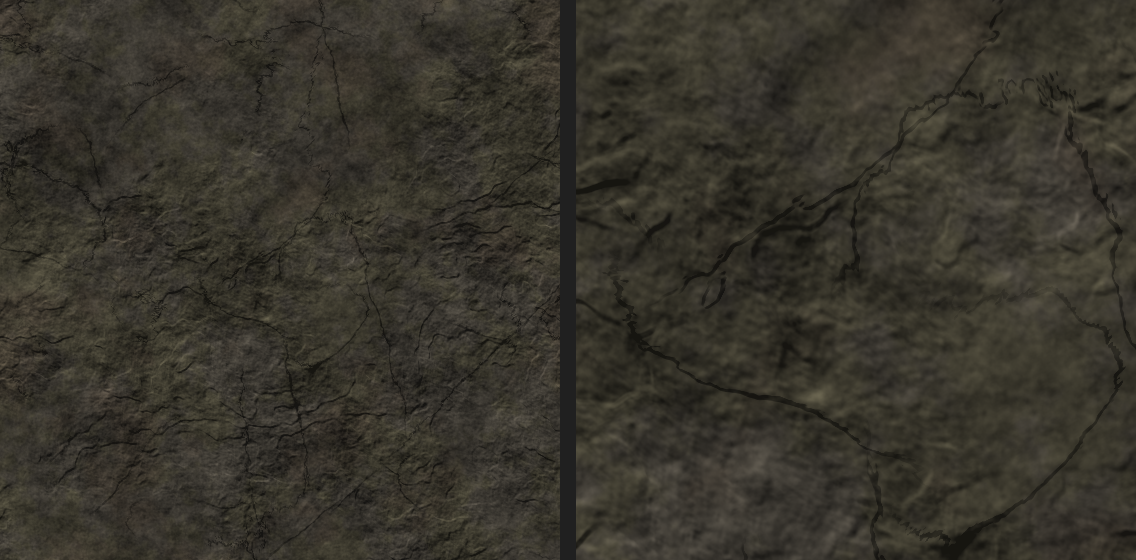
Left, the full canvas; right, a detail of the centre.
Give the GLSL for this texture, as a Shadertoy shader.

```glsl
// Dark weathered rock face with chipped ledges, mottled stains and thin cracks.

const vec3  OCHRE_TINT   = vec3(1.00, 0.950, 0.755);
const vec3  GREY_TINT    = vec3(0.98, 0.922, 0.815);
const vec3  RUST_TINT    = vec3(1.04, 0.915, 0.765);
const float MEAN_LIGHT   = 0.232;  // average brightness
const float MIN_LIGHT    = 0.085;
const float CONTRAST     = 0.25;   // brightness span of the tone range
const vec2  LIGHT_STEP   = vec2(-0.0015, 0.0030); // offset towards the light
const float LAYER_WARP   = 0.10;   // bending of the ledges
const float STAIN_WARP   = 0.035;  // bending of stains and roughness
const float LEDGE_COUNT  = 7.0;
const float LEDGE_LIT    = 0.34;
const float LEDGE_SHADE  = 0.55;
const float ROUGHNESS    = 2.0;
const float GRAIN        = 0.20;
const float CRACK_WIDTH  = 0.0011;
const float CRACK_DEPTH  = 0.40;
const int   CRACK_LAYERS = 4;
const vec2  CRACK_SCALE  = vec2(2.6, 5.0);

float hash(vec2 p) {
    return fract(sin(dot(p, vec2(127.1, 311.7))) * 43758.5);
}

float noise(vec2 p) {
    vec2 i = floor(p), f = fract(p);
    f = f * f * (3.0 - 2.0 * f);
    return mix(mix(hash(i), hash(i + vec2(1, 0)), f.x),
               mix(hash(i + vec2(0, 1)), hash(i + vec2(1, 1)), f.x), f.y);
}

mat2 rotation(float angle) {
    float c = cos(angle), s = sin(angle);
    return mat2(c, s, -s, c);
}

float fbm(vec2 p) {
    const mat2 TURN = mat2(1.6, 1.2, -1.2, 1.6);
    float sum = 0.0, weight = 0.434;
    for (int i = 0; i < 5; i++) {
        sum += weight * noise(p);
        p = TURN * p + 7.3;
        weight *= 0.6;
    }
    return sum;
}

vec2 bend(vec2 p) {
    return vec2(fbm(p * 6.0 + 3.0), fbm(p * 6.0 + 17.0)) - 0.5;
}

// Heights: x is the stepped ledges, y is the small-scale roughness.
vec2 surface(vec2 p) {
    vec2 b = bend(p);
    vec2 layer = p + LAYER_WARP * b;
    float level = fbm(layer * vec2(4.6, 5.8) + 31.0) * LEDGE_COUNT;
    float ledge = floor(level) + smoothstep(0.84, 1.0, fract(level));
    return vec2(ledge, fbm((p + STAIN_WARP * b) * vec2(25.0, 31.0) + 5.0));
}

float crackField(vec2 p) {
    return noise(p) + 0.17 * fbm(p * 5.0 + 9.0) - 0.585;
}

// Thin broken lines along the zero level of stretched noise fields.
float cracks(vec2 p, float pixel) {
    const float STEP = 0.002;
    float result = 0.0;
    for (int i = 0; i < CRACK_LAYERS; i++) {
        float k = float(i);
        mat2 turn = rotation(-0.72 - 1.05 * k);
        vec2 scale = CRACK_SCALE * (1.0 + 0.4 * k);
        vec2 q = turn * p * scale + 23.7 * k;
        float f = crackField(q);
        float fx = crackField(q + turn * vec2(STEP, 0.0) * scale);
        float fy = crackField(q + turn * vec2(0.0, STEP) * scale);
        float slope = length(vec2(fx, fy) - f) / STEP;
        float dist = abs(f) / max(slope, 0.5);
        float presence = smoothstep(0.52, 0.74, noise(p * 7.0 + 41.0 * k + 2.0));
        presence *= smoothstep(1.0, 3.5, slope);
        float width = CRACK_WIDTH * (0.3 + 1.4 * noise(p * 40.0 + k));
        float line = 1.0 - smoothstep(width - 0.5 * pixel, width + pixel, dist);
        result = max(result, presence * max(line, 0.2 * exp(-dist / 0.004)));
    }
    return result;
}

void mainImage(out vec4 fragColor, in vec2 fragCoord) {
    vec2 p = fragCoord / iResolution.y;
    float pixel = 1.0 / iResolution.y;

    // Relief lit from the upper left
    vec2 relief = surface(p) - surface(p + LIGHT_STEP);
    float chipped = smoothstep(0.38, 0.64, fbm(p * 5.0 + 61.0));
    float ledge = clamp(relief.x, -1.0, 1.0);
    float ledgeLight = max(ledge, 0.0) * LEDGE_LIT + min(ledge, 0.0) * LEDGE_SHADE;

    // Mottled stains from broad to fine
    vec2 w = p + STAIN_WARP * bend(p);
    float broad = fbm(p * vec2(3.0, 4.0) + 11.0) - 0.5;
    float medium = fbm(w * vec2(13.0, 16.0) + 47.0) - 0.5;
    float fine = fbm(p * 70.0 + 13.0) - 0.5;
    float pits = 1.0 - smoothstep(0.27, 0.39, fbm(w * vec2(32.0, 40.0) + 83.0));

    float tone = 0.42 * broad + 0.72 * medium + 0.6 * fine;
    tone += GRAIN * (noise(rotation(0.6) * p * 290.0) - 0.5);
    tone += ledgeLight * mix(0.15, 1.0, chipped);
    tone += relief.y * ROUGHNESS * mix(0.4, 1.3, chipped);
    tone -= 0.16 * pits * mix(0.3, 1.0, chipped);
    tone -= CRACK_DEPTH * cracks(p, pixel);

    // Ochre, grey and rust tints in small soft patches
    float patchy = fbm(w * 11.0 + 101.0) + 0.6 * (fbm(p * 45.0 + 29.0) - 0.5);
    vec3 tint = mix(OCHRE_TINT, GREY_TINT, smoothstep(0.36, 0.64, patchy));
    float rust = smoothstep(0.50, 0.70, fbm(w * 9.0 + 137.0));
    tint = mix(tint, RUST_TINT, 0.6 * rust);

    float light = max(MEAN_LIGHT + CONTRAST * tone, MIN_LIGHT);
    fragColor = vec4(tint * light, 1.0);
}
```
